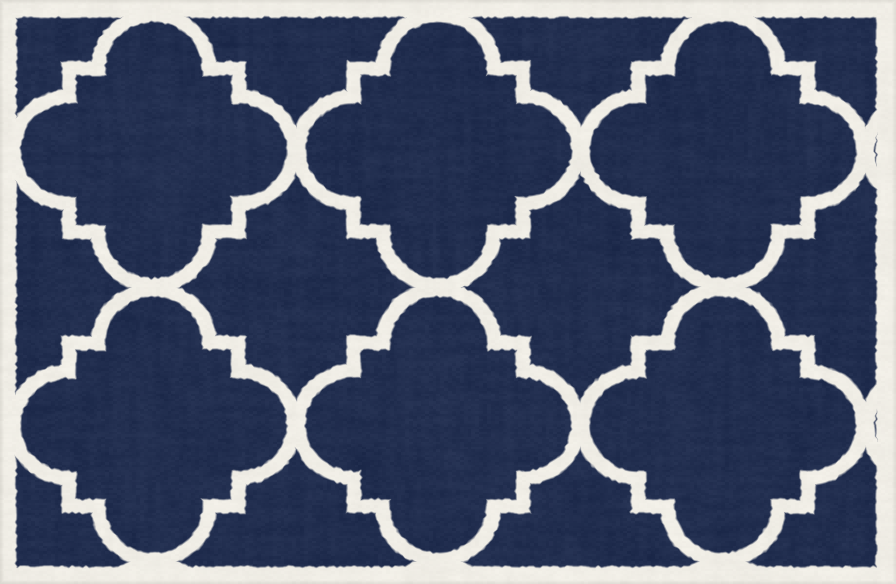
Give the GLSL for this pattern, as a WebGL 1 fragment shader.

```glsl
precision highp float;
uniform vec2 u_resolution;

float hash(vec2 p) {
  return fract(sin(dot(p, vec2(127.1, 311.7))) * 43758.5453);
}

float noise(vec2 p) {
  vec2 i = floor(p), f = fract(p);
  f = f * f * (3.0 - 2.0 * f);
  return mix(mix(hash(i), hash(i + vec2(1.0, 0.0)), f.x),
             mix(hash(i + vec2(0.0, 1.0)), hash(i + 1.0), f.x), f.y);
}

float boxDistance(vec2 p, vec2 halfSize) {
  vec2 d = abs(p) - halfSize;
  return length(max(d, 0.0)) + min(max(d.x, d.y), 0.0);
}

// Stepped quatrefoil outline in a cell spanning -1..1
float trellisDistance(vec2 cell) {
  vec2 q = abs(cell);
  if (q.x > q.y) q = q.yx;
  float lobe = abs(length(q - vec2(0.0, 0.595)) - 0.39) - 0.051;
  lobe = max(lobe, 0.595 - q.y);
  float stair = boxDistance(q - vec2(0.4925, 0.595), vec2(0.1525, 0.051));
  return min(lobe, stair);
}

void main() {
  vec2 size = vec2(1.533, 1.0);
  vec2 p = gl_FragCoord.xy / u_resolution * size;
  float blur = max(1.0 / u_resolution.y, 0.0025);

  // Uneven woven edges
  vec2 wobble = vec2(noise(p * vec2(40.0, 170.0)), noise(p * vec2(170.0, 40.0) + 31.0)) - 0.5;
  vec2 woven = p + wobble * 0.004;

  // Three by two repeats inside the border
  vec2 period = vec2(0.487, 0.470);
  vec2 cell = (fract((woven - vec2(0.263, 0.273)) / period + 0.5) - 0.5) * 2.0;
  float trellis = trellisDistance(cell) * 0.239;
  float border = -boxDistance(woven - vec2(0.7635, 0.5), vec2(0.7355, 0.470));
  float cream = 1.0 - smoothstep(-blur, blur, min(trellis, border));

  // Dyed wool with fine threads and faint slubs
  float thread = hash(floor(p * vec2(150.0, 230.0))) - 0.5;
  float slub = noise(p * vec2(18.0, 90.0)) + noise(p * vec2(70.0, 14.0)) - 1.0;
  float patchTone = noise(p * 5.0) - 0.5;
  vec3 navyWool = vec3(0.13, 0.18, 0.31) + 0.025 * thread + 0.02 * slub + 0.012 * patchTone;
  vec3 creamWool = vec3(0.94, 0.93, 0.90) + 0.015 * thread + 0.015 * slub;

  // Softer, greyer cream along the outer edge
  vec2 margin = min(p, size - p);
  creamWool -= 0.06 * (1.0 - smoothstep(0.0, 0.008, min(margin.x, margin.y)));

  gl_FragColor = vec4(mix(navyWool, creamWool, cream), 1.0);
}
```
